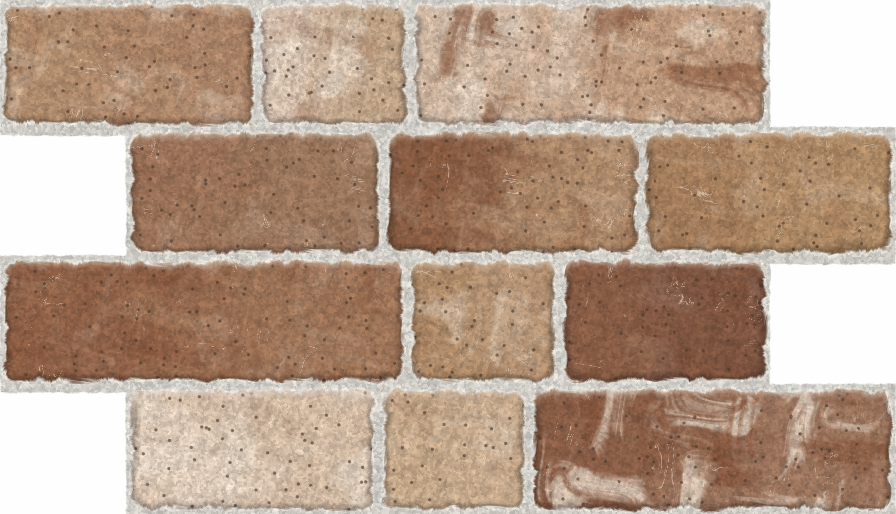
Write a Shadertoy shader that draws this texture.

```glsl
// Staggered panel of twelve weathered bricks in four rows, set in pale gritty mortar on white.

const float ASPECT = 1.7415;      // canvas width in units of its height
const float ROW_H = 0.25;         // height of one course
const float PANEL_W = 1.4966;     // width of one course
const float SHIFT = 0.2449;       // offset of every second course
const float HALF_JOINT = 0.0107;
const float CORNER = 0.022;
const float WOBBLE = 0.007;       // raggedness of brick edges
const float LIP_ABOVE = 0.003;    // mortar showing past a course
const float LIP_BELOW = 0.014;
const float GRAIN = 0.17;

const vec3 WHITE = vec3(0.995);
const vec3 MORTAR = vec3(0.81, 0.80, 0.775);
const vec3 HALO = vec3(0.91, 0.90, 0.88);
const vec3 DUST = vec3(0.88, 0.83, 0.77);
const vec3 RUST = vec3(0.50, 0.31, 0.21);
const vec3 PIT = vec3(0.30, 0.22, 0.17);

// Two vertical joints per course, as fractions of its width
const vec2 JOINTS[4] = vec2[4](vec2(0.334, 0.533), vec2(0.335, 0.669),
                               vec2(0.530, 0.727), vec2(0.328, 0.523));

// Clay tone at the left and right end of each brick, top course first
const vec3 CLAY_LEFT[12] = vec3[12](
    vec3(0.68, 0.54, 0.42), vec3(0.83, 0.75, 0.68), vec3(0.80, 0.71, 0.63),
    vec3(0.60, 0.44, 0.34), vec3(0.53, 0.36, 0.26), vec3(0.64, 0.49, 0.36),
    vec3(0.55, 0.37, 0.27), vec3(0.67, 0.53, 0.40), vec3(0.53, 0.36, 0.27),
    vec3(0.86, 0.79, 0.72), vec3(0.76, 0.65, 0.53), vec3(0.53, 0.36, 0.27));
const vec3 CLAY_RIGHT[12] = vec3[12](
    vec3(0.67, 0.52, 0.41), vec3(0.74, 0.63, 0.52), vec3(0.73, 0.59, 0.48),
    vec3(0.60, 0.46, 0.36), vec3(0.67, 0.53, 0.41), vec3(0.68, 0.54, 0.40),
    vec3(0.61, 0.45, 0.34), vec3(0.70, 0.57, 0.45), vec3(0.49, 0.33, 0.25),
    vec3(0.81, 0.72, 0.63), vec3(0.77, 0.66, 0.55), vec3(0.60, 0.45, 0.36));

// Strength of pale dust and rusty stain on each brick
const vec2 WEAR[12] = vec2[12](
    vec2(0.30, 0.15), vec2(0.60, 0.20), vec2(0.50, 0.60),
    vec2(0.15, 0.15), vec2(0.15, 0.30), vec2(0.20, 0.15),
    vec2(0.15, 0.35), vec2(0.40, 0.10), vec2(0.08, 0.30),
    vec2(0.60, 0.10), vec2(0.35, 0.10), vec2(0.75, 0.55));

vec2 hash2(vec2 c) {
    vec3 q = fract(c.xyx * vec3(0.1031, 0.1030, 0.0973));
    q += dot(q, q.yzx + 33.33);
    return fract((q.xx + q.yz) * q.zy);
}

// Cellular noise: distance to the nearest point, and that point's random value
vec2 cells(vec2 p) {
    vec2 base = floor(p), best = vec2(9.0, 0.0);
    for (int j = -1; j <= 1; j++)
        for (int i = -1; i <= 1; i++) {
            vec2 c = base + vec2(i, j);
            vec2 h = hash2(c + 50.0);
            float d = length(c + h - p);
            if (d < best.x) best = vec2(d, fract(h.x * 7.3 + h.y * 13.7));
        }
    return best;
}

// Warped layered sines, roughly -1 to 1
float waves(vec2 p) {
    float sum = 0.0, amp = 0.6;
    for (int i = 0; i < 5; i++) {
        p = mat2(0.8, 0.6, -0.6, 0.8) * p * 1.7 + 1.3;
        p += 0.8 * sin(p.yx * 1.3);
        sum += amp * sin(p.x) * sin(p.y);
        amp *= 0.62;
    }
    return sum;
}

float box(vec2 p, vec2 size, float radius) {
    vec2 q = abs(p) - size + radius;
    return length(max(q, 0.0)) + min(max(q.x, q.y), 0.0) - radius;
}

float courseLeft(int row) { return SHIFT * float(row % 2); }

// Outline of the stepped panel
float panel(vec2 p) {
    float d = 9.0;
    for (int r = 0; r < 4; r++) {
        vec2 lo = vec2(courseLeft(r), float(r) * ROW_H - LIP_ABOVE);
        vec2 hi = vec2(lo.x + PANEL_W, float(r + 1) * ROW_H + LIP_BELOW);
        d = min(d, box(p - 0.5 * (lo + hi), 0.5 * (hi - lo), 0.0));
    }
    return d;
}

void mainImage(out vec4 fragColor, in vec2 fragCoord) {
    vec2 uv = fragCoord / iResolution.xy;
    vec2 p = vec2(uv.x * ASPECT, 1.0 - uv.y);   // y runs down from the top course
    float px = 1.0 / iResolution.y;

    // Find the brick and its edge distance
    int row = clamp(int(p.y / ROW_H), 0, 3);
    float x = (p.x - courseLeft(row)) / PANEL_W;
    vec2 j = JOINTS[row];
    int col = int(step(j.x, x) + step(j.y, x));
    int id = row * 3 + col;
    float lo = col == 0 ? 0.0 : (col == 1 ? j.x : j.y);
    float hi = col == 0 ? j.x : (col == 1 ? j.y : 1.0);
    vec2 size = 0.5 * vec2((hi - lo) * PANEL_W, ROW_H);
    vec2 q = vec2((x - 0.5 * (lo + hi)) * PANEL_W, p.y - (float(row) + 0.5) * ROW_H);
    float d = box(q, size - HALF_JOINT, CORNER) + WOBBLE * waves(p * 34.0);

    // Grit shared by clay and mortar
    float grit = 0.6 * cells(p * 190.0).y + 0.4 * cells(p * 95.0 + 7.0).y - 0.5;

    // Clay: end-to-end tone, dust, rust, scuffs and pits
    vec2 s = p + float(id) * 3.7;
    float blend = smoothstep(0.15, 0.75, (x - lo) / (hi - lo) + 0.3 * waves(s * 12.0));
    vec3 clay = mix(CLAY_LEFT[id], CLAY_RIGHT[id], blend);
    clay = mix(clay, DUST, WEAR[id].x * smoothstep(0.05, 0.75, waves(s * 13.0 + 4.0)));
    clay = mix(clay, RUST, WEAR[id].y * smoothstep(0.15, 0.75, waves(s * 11.0 + 9.0)));
    float scuff = smoothstep(0.06, 0.0, abs(waves(s * 17.0))) * smoothstep(0.3, 0.6, waves(s * 15.0 + 2.0));
    clay = mix(clay, DUST, 0.55 * scuff);
    clay *= 1.0 + GRAIN * grit * 1.5 + 0.06 * waves(p * 60.0);
    vec2 pit = cells(p * 48.0);
    clay = mix(clay, PIT, 0.65 * step(0.8, pit.y) * smoothstep(0.22, 0.08, pit.x));

    // Worn rim: dusty along the top, shaded along the bottom and sides
    float rim = smoothstep(-0.016, 0.0, d);
    float top = smoothstep(-0.6, -0.9, q.y / size.y);
    clay = mix(clay * (1.0 - 0.28 * rim), mix(clay, DUST, 0.45 * rim), top);

    // Mortar, brighter next to the bricks
    vec3 mortar = mix(MORTAR, HALO, smoothstep(0.007, 0.0, d)) * (1.0 + 1.6 * GRAIN * grit);

    vec3 color = mix(clay, mortar, smoothstep(-0.002 - px, 0.002 + px, d));
    color = mix(color, WHITE, smoothstep(-px, px, panel(p) + 0.002 * waves(p * 70.0)));
    fragColor = vec4(clamp(color, 0.0, 1.0), 1.0);
}
```
